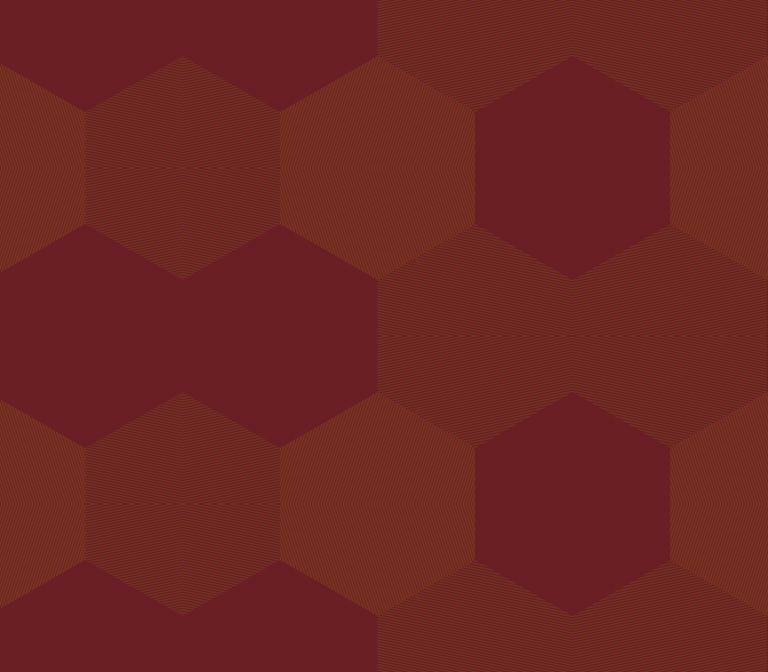
A Shadertoy shader for this pattern:

```glsl
const float ROW = 0.8660254;        // row spacing for hexagons one unit wide
const float HEX_WIDTH = 0.2539;     // share of the canvas width
const float ROW_HEIGHT = 0.21875;   // share of the canvas width
const float AXIS_X = 0.7454;        // vertical mirror axis
const float THREAD_PITCH = 0.0136;  // in hexagon widths
const int SAMPLES = 3;

const vec3 WINE = vec3(0.425, 0.108, 0.140);
const vec3 WINE_THREAD = vec3(0.400, 0.135, 0.140);
const vec3 RUSSET = vec3(0.420, 0.122, 0.140);
const vec3 RUSSET_THREAD = vec3(0.437, 0.200, 0.132);
const vec3 COPPER = vec3(0.450, 0.142, 0.132);
const vec3 COPPER_THREAD = vec3(0.455, 0.215, 0.130);

// Triangle fold: mirrors at zero and at every multiple of span
float mirrorFold(float x, float span) {
    return abs(mod(x + span, 2.0 * span) - span);
}

// Nearest centre of the two interleaved rows in the folded cell
vec2 hexCenter(vec2 q) {
    vec2 lower = vec2(floor(q.x) + 0.5, 0.0);
    vec2 upper = vec2(round(q.x), ROW);
    return distance(q, lower) < distance(q, upper) ? lower : upper;
}

// Parallel threads at an angle, as a cover from 0 to 1
float threads(vec2 q, float angle, float pitch, float cover) {
    float across = dot(q, vec2(-sin(angle), cos(angle)));
    return step(abs(fract(across / pitch) - 0.5), 0.5 * cover);
}

vec3 weave(vec2 q, vec3 ground, vec3 thread, float angle, float cover) {
    return mix(ground, thread, threads(q, angle, THREAD_PITCH, cover));
}

vec3 honeycomb(vec2 p) {
    vec2 grid = vec2((p.x - AXIS_X) / HEX_WIDTH, p.y / ROW_HEIGHT * ROW);
    vec2 q = vec2(mirrorFold(grid.x, 2.0), mirrorFold(grid.y, ROW));
    vec2 center = hexCenter(q);
    bool offsetRow = center.y > 0.5 * ROW;

    // Column and row choose the cloth
    bool copper = offsetRow && abs(center.x - 1.0) < 0.25;
    bool russet = offsetRow ? center.x > 1.5 : center.x < 1.0;

    if (copper) return weave(q, COPPER, COPPER_THREAD, radians(72.0), 0.5);
    if (russet) return weave(q, RUSSET, RUSSET_THREAD, radians(12.0), 0.5);
    return weave(q, WINE, WINE_THREAD, radians(72.0), 0.42);
}

void mainImage(out vec4 fragColor, in vec2 fragCoord) {
    // Supersampling smooths threads and hexagon edges
    vec3 sum = vec3(0.0);
    for (int j = 0; j < SAMPLES; j++) {
        for (int i = 0; i < SAMPLES; i++) {
            vec2 offset = (vec2(i, j) + 0.5) / float(SAMPLES) - 0.5;
            sum += honeycomb((fragCoord + offset) / iResolution.x);
        }
    }
    fragColor = vec4(sum / float(SAMPLES * SAMPLES), 1.0);
}
```
